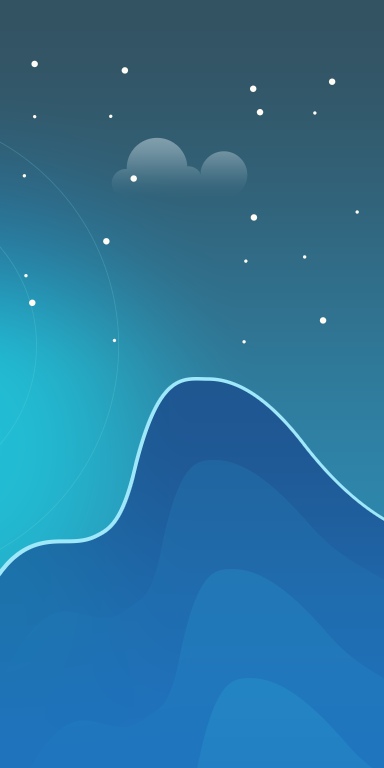
A Shadertoy shader for this background:

```glsl
// Layered blue hills under a teal glow, with a small cloud and scattered stars.

float pixel;

// Antialiased coverage of a signed distance (negative is inside).
float cover(float d) {
    return clamp(0.5 - d / pixel, 0.0, 1.0);
}

vec2 hash2(float n) {
    vec3 q = fract(vec3(n) * vec3(0.1031, 0.1030, 0.0973));
    q += dot(q, q.yzx + 33.33);
    return fract((q.xx + q.yz) * q.zy);
}

// Distance to a cubic between two knots, each (x, height, slope).
float span(vec2 p, vec3 a, vec3 b) {
    float w = b.x - a.x;
    float t = (p.x - a.x) / w;
    float u = 1.0 - t;
    float height = a.y * (1.0 + 2.0 * t) * u * u + b.y * t * t * (3.0 - 2.0 * t)
                 + w * t * u * (a.z * u - b.z * t);
    float slope = 6.0 * t * u * (b.y - a.y) / w
                + a.z * u * (1.0 - 3.0 * t) + b.z * t * (3.0 * t - 2.0);
    return (p.y - height) / sqrt(1.0 + slope * slope);
}

// Main mountain outline.
float ridge(vec2 p) {
    vec3 shelf = vec3(0.15, 0.59, 0.03), foot = vec3(0.25, 0.604, 0.5);
    vec3 cliff = vec3(0.35, 0.775, 4.1), crest = vec3(0.542, 1.013, 0.0);
    vec3 flank = vec3(0.79, 0.845, -1.3);
    return p.x < shelf.x ? span(p, vec3(0.0, 0.508, 1.35), shelf)
         : p.x < foot.x  ? span(p, shelf, foot)
         : p.x < cliff.x ? span(p, foot, cliff)
         : p.x < crest.x ? span(p, cliff, crest)
         : p.x < flank.x ? span(p, crest, flank)
         : span(p, flank, vec3(1.0, 0.648, -0.6));
}

// Steeper outline shared by the inner hills.
float hill(vec2 p) {
    vec3 knoll = vec3(0.17, 0.408, 0.0), dip = vec3(0.27, 0.391, 0.0);
    vec3 foot = vec3(0.34, 0.42, 0.8), cliff = vec3(0.42, 0.57, 5.0);
    vec3 crest = vec3(0.56, 0.802, 0.0), flank = vec3(0.81, 0.63, -1.15);
    return p.x < knoll.x ? span(p, vec3(0.0, 0.22, 2.2), knoll)
         : p.x < dip.x   ? span(p, knoll, dip)
         : p.x < foot.x  ? span(p, dip, foot)
         : p.x < cliff.x ? span(p, foot, cliff)
         : p.x < crest.x ? span(p, cliff, crest)
         : p.x < flank.x ? span(p, crest, flank)
         : span(p, flank, vec3(1.0, 0.49, -0.6));
}

float cloud(vec2 p) {
    vec2 q = abs(p - vec2(0.455, 1.505)) - vec2(0.127, 0.018);
    float d = max(q.x, q.y);
    d = min(d, length(p - vec2(0.328, 1.523)) - 0.037);
    d = min(d, length(p - vec2(0.409, 1.562)) - 0.079);
    d = min(d, length(p - vec2(0.490, 1.530)) - 0.037);
    return min(d, length(p - vec2(0.583, 1.545)) - 0.061);
}

vec3 sky(vec2 p) {
    vec3 col = mix(vec3(0.18, 0.53, 0.68), vec3(0.20, 0.32, 0.38),
                   smoothstep(0.5, 2.1, p.y));

    // Glow from the left, bluer towards the top
    vec3 glow = mix(vec3(0.13, 0.74, 0.83), vec3(0.12, 0.50, 0.72),
                    smoothstep(1.0, 1.6, p.y));
    float reach = length((p - vec2(-0.1, 0.85)) * vec2(1.2, 1.0));
    col = mix(col, glow, 1.0 - smoothstep(0.1, 0.95, reach));

    // Faint rings
    float r = length(p - vec2(-0.30, 1.10));
    float ring = min(abs(r - 0.395), abs(r - 0.609)) - 0.001;
    col = mix(col, vec3(0.45, 0.85, 0.85), 0.25 * cover(ring));

    // Cloud, fading out at its base
    col = mix(col, vec3(0.80, 0.87, 0.90),
              0.52 * smoothstep(1.48, 1.66, p.y) * cover(cloud(p)));

    // Stars, one jittered in each cell of a grid
    for (int i = 0; i < 20; i++) {
        vec2 cell = vec2(i % 4, i / 4);
        vec2 star = (cell + 0.1 + 0.8 * hash2(float(i) + 3.0)) * vec2(0.25, 0.16);
        float size = hash2(float(i) + 71.0).x > 0.38 ? 0.0083 : 0.0043;
        col = mix(col, vec3(1.0, 0.99, 0.96),
                  cover(length(p - star - vec2(0.0, 1.09)) - size));
    }
    return col;
}

vec3 mountain(vec2 p) {
    vec3 col = mix(vec3(0.12, 0.45, 0.74), vec3(0.12, 0.34, 0.57),
                   smoothstep(0.0, 1.0, p.y));
    col = mix(col, vec3(0.10, 0.50, 0.68), 0.5 * (1.0 - smoothstep(0.0, 0.5, p.x))
                                               * smoothstep(0.0, 0.5, p.y));
    // Inner hills, each lighter at its crest
    for (int i = 0; i < 3; i++) {
        vec2 q = p - float(i) * vec2(0.047, -0.284);
        float fade = smoothstep(0.1, 0.8, q.y);
        col = mix(col, vec3(0.16, 0.62, 0.82),
                  (0.17 + 0.08 * float(i)) * fade * cover(hill(q)));
    }
    return col;
}

void mainImage(out vec4 fragColor, in vec2 fragCoord) {
    pixel = 1.0 / iResolution.x;
    vec2 p = fragCoord / iResolution.xy * vec2(1.0, 2.0);
    float d = ridge(p);
    vec3 col = mix(sky(p), mountain(p), cover(d));
    float halfWidth = mix(0.0055, 0.0038, p.x);
    col = mix(col, vec3(0.62, 0.91, 0.98), cover(abs(d) - halfWidth));
    fragColor = vec4(col, 1.0);
}
```
